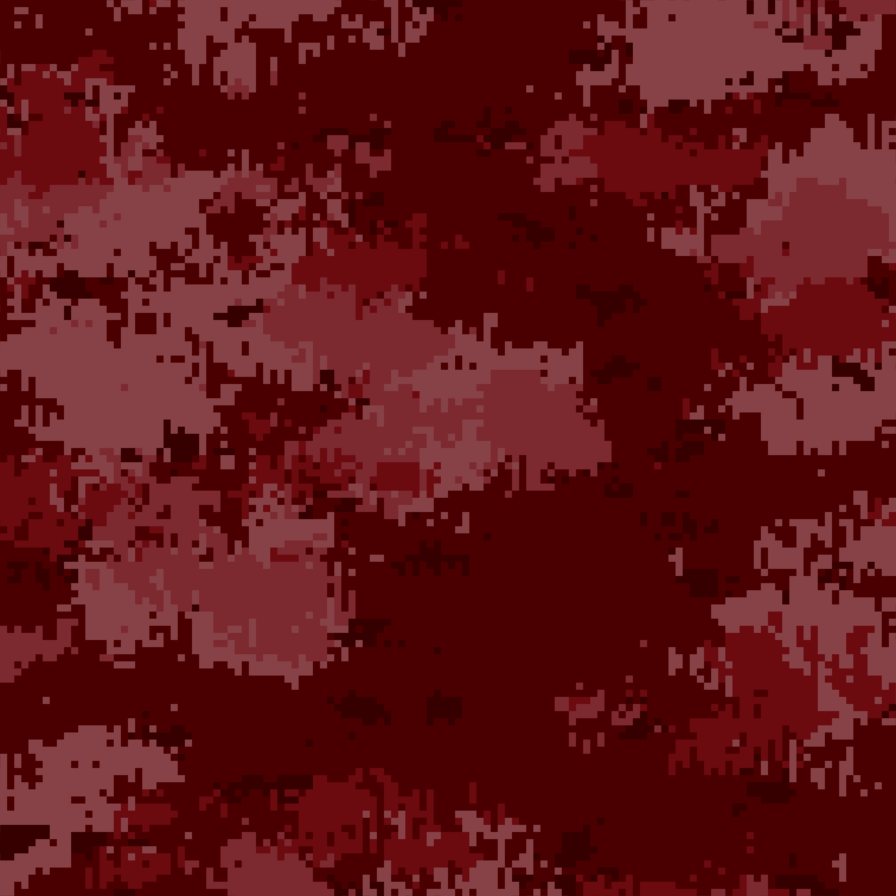
A three.js fragment shader for this pattern:

```glsl
varying vec2 vUv;

const float CELLS = 126.0;

vec2 hash2(vec2 p) {
  vec2 s = vec2(dot(p, vec2(127.1, 311.7)), dot(p, vec2(269.5, 183.3)));
  return fract(sin(s) * 43758.547);
}

// Distance to the nearest jittered point
float cellular(vec2 p) {
  vec2 base = floor(p);
  float nearest = 2.0;
  for (int y = -1; y <= 1; y++) {
    for (int x = -1; x <= 1; x++) {
      vec2 corner = base + vec2(float(x), float(y));
      nearest = min(nearest, length(corner + hash2(corner) - p));
    }
  }
  return nearest;
}

// Ragged patch field with zero mean and unit spread; low values lie inside
float blotch(vec2 cell, vec2 freq, float seed) {
  vec2 q = cell / CELLS * freq + seed;
  float field = cellular(q) + 0.5 * cellular(q * 2.0 + 5.3) + 0.35 * cellular(q * 5.0 + 9.7);

  // Upright teeth and flat chips break up the outline
  float shift = hash2(vec2(cell.x, seed)).x;
  float tooth = hash2(vec2(cell.x, floor(cell.y / 3.0 + shift)) + seed).y - 0.5;
  float chip = hash2(floor(cell / vec2(2.0, 1.0)) + seed * 2.0).x - 0.5;
  return (field - 0.787 + 0.22 * tooth + 0.12 * chip) / 0.223;
}

vec3 camo(vec2 cell) {
  float pale = blotch(cell, vec2(2.6, 4.2), 13.4);
  float rose = 0.93 * blotch(cell, vec2(3.0, 5.0), 37.2) + 0.36 * pale;
  float crimson = blotch(cell, vec2(2.2, 4.0), 61.8);
  float shadow = blotch(cell, vec2(5.0, 9.0), 88.6);

  // Layers from bottom to top
  vec3 color = vec3(0.29, 0.0, 0.0);
  if (pale < -0.33) color = vec3(0.53, 0.26, 0.28);
  if (shadow < -1.6) color = vec3(0.21, 0.0, 0.0);
  if (rose < -0.95) color = vec3(0.49, 0.16, 0.19);
  if (crimson < -1.25) color = vec3(0.42, 0.04, 0.06);
  return color;
}

void main() {
  // Blend narrowly across the borders of the square cells
  vec2 grid = vUv * CELLS - 0.5;
  vec2 cell = floor(grid);
  vec2 blend = smoothstep(0.38, 0.62, grid - cell);
  vec3 lower = mix(camo(cell), camo(cell + vec2(1.0, 0.0)), blend.x);
  vec3 upper = mix(camo(cell + vec2(0.0, 1.0)), camo(cell + 1.0), blend.x);
  gl_FragColor = vec4(mix(lower, upper, blend.y), 1.0);
}
```
